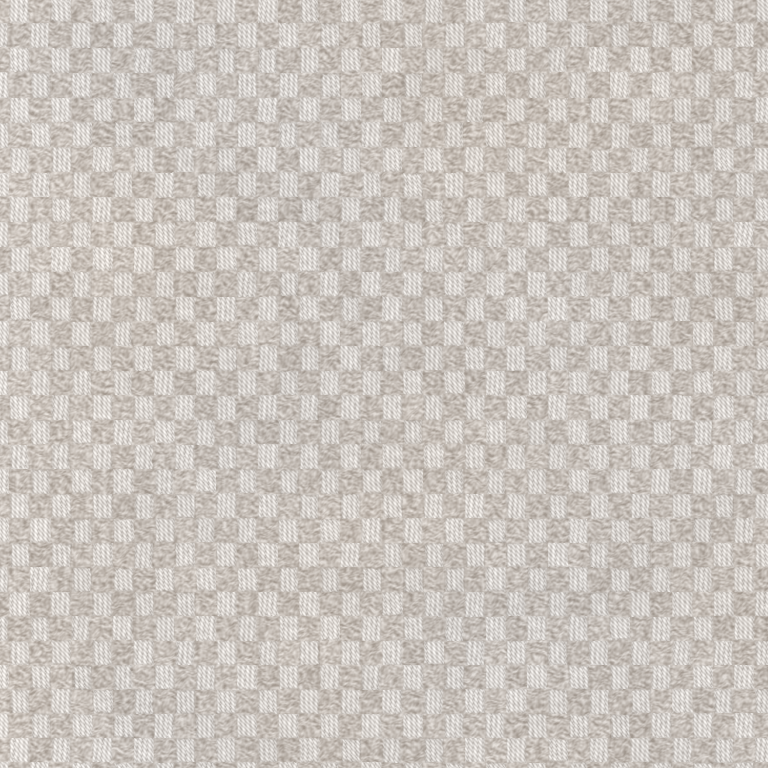
This texture is drawn by a Shadertoy shader. Its source:

```glsl
// Woven basket cloth: pale twisted-yarn blocks checkered with mottled beige weft.
#define CELLS vec2(37.1, 31.13)   // checker cells across and down
#define PHASE vec2(13.45, 10.90)  // cell offset from the upper left corner
#define ROW_BOW 0.016             // rows spread at the top, crowd at the bottom
#define BLOCK vec2(0.435, 0.485)  // half size of a pale block, in cells
#define YARNS 4.2                 // upright yarns per cell
#define TWISTS 5.6                // twist strokes per cell height
#define WOBBLE 0.0013             // unevenness of the weave
#define PALE_GAP vec3(0.740, 0.718, 0.698)
#define PALE_TOP vec3(0.952, 0.938, 0.922)
#define BEIGE_LOW vec3(0.668, 0.632, 0.598)
#define BEIGE_TOP vec3(0.862, 0.838, 0.815)

const float TAU = 6.28318;

vec2 hash2(vec2 p) {
    vec3 q = fract(p.xyx * vec3(0.1031, 0.1030, 0.0973));
    q += dot(q, q.yzx + 33.33);
    return fract((q.xx + q.yz) * q.zy);
}

float cornerSlope(vec2 corner, vec2 offset) {
    float angle = TAU * hash2(corner + 71.0).x;
    return dot(vec2(cos(angle), sin(angle)), offset);
}

// Gradient noise, roughly -0.7 to 0.7
float gradientNoise(vec2 p) {
    vec2 i = floor(p), f = fract(p);
    vec2 w = f * f * f * (f * (f * 6.0 - 15.0) + 10.0);
    vec2 e = vec2(1.0, 0.0);
    float low = mix(cornerSlope(i, f), cornerSlope(i + e, f - e), w.x);
    float high = mix(cornerSlope(i + e.yx, f - e.yx), cornerSlope(i + 1.0, f - 1.0), w.x);
    return mix(low, high, w.y);
}

float wave(float x) {
    return 0.5 + 0.5 * cos(TAU * x);
}

float boxDistance(vec2 p, vec2 halfSize) {
    vec2 d = abs(p) - halfSize;
    return length(max(d, 0.0)) + min(max(d.x, d.y), 0.0);
}

// Upright yarns, each crossed by slanted twist strokes
vec3 paleBlock(vec2 f, vec2 rnd, vec2 g) {
    float across = (f.x + (rnd.x - 0.5) * 0.2 * f.y) * YARNS + rnd.y;
    float yarn = floor(across + 0.5);
    float ridge = wave(across);
    float strand = wave(f.y * TWISTS - 1.2 * (across - yarn) + hash2(vec2(yarn, rnd.x * 91.0)).x);
    float tone = 0.02 + 0.46 * ridge + 0.50 * strand + 0.4 * gradientNoise(g * vec2(5.0, 4.0));
    return mix(PALE_GAP, PALE_TOP, clamp(tone, -0.1, 1.1));
}

// Horizontal weft covered with short, slightly slanted flecks
vec3 beigeWeft(vec2 g, float cellTone) {
    vec2 q = g + vec2(0.0, 0.15 * gradientNoise(g * 1.7));
    float fleck = gradientNoise(vec2(q.x * 2.9, q.y * 6.5 - q.x * 1.5));
    float fine = gradientNoise(vec2(q.x * 6.0, q.y * 9.0 + q.x * 2.0) + 37.0);
    float tone = 0.50 + 0.85 * fleck + 0.65 * fine;
    tone += 0.12 * (wave(q.y * 4.0) - 0.5) + 0.14 * (cellTone - 0.5);
    return mix(BEIGE_LOW, BEIGE_TOP, clamp(tone, -0.15, 1.1));
}

void mainImage(out vec4 fragColor, in vec2 fragCoord) {
    vec2 uv = fragCoord / iResolution.xy;

    // Checker cells, counted downwards
    vec2 bend = vec2(gradientNoise(uv * 8.0), gradientNoise(uv * 8.0 + 19.0));
    vec2 p = uv + WOBBLE * bend;
    float down = 1.0 - p.y;
    down -= ROW_BOW * down * (1.0 - down);
    vec2 g = vec2(p.x, down) * CELLS - PHASE;
    vec2 cell = floor(g);
    vec2 f = fract(g) - 0.5;
    vec2 rnd = hash2(cell + 131.0);
    float isPale = 1.0 - mod(cell.x + cell.y, 2.0);

    // Pale block with ragged edges and uneven size
    vec2 ragged = 0.09 * vec2(gradientNoise(g * 5.0), gradientNoise(g * 5.0 + 53.0));
    float d = boxDistance(f + ragged + 0.05 * (rnd - 0.5), BLOCK + 0.08 * (rnd.yx - 0.5));
    float soft = max(0.075, 0.7 * CELLS.x / iResolution.x);
    float mask = isPale * (1.0 - smoothstep(-soft, soft, d));

    vec3 color = mix(beigeWeft(g, rnd.x), paleBlock(f, rnd, g), mask);

    // Faint broken shade around the pale blocks
    float seam = isPale * exp(-abs(d - 0.02) * 18.0);
    color *= 1.0 - seam * (0.035 + 0.06 * gradientNoise(g * 3.0 + 11.0));

    // Cloth-wide fading: lighter left edge, warm worn patches, block variation
    float patchTone = gradientNoise(uv * vec2(4.0, 11.0) + 7.0);
    float warmth = gradientNoise(uv * 3.0 + 23.0);
    color *= 1.0 + 0.03 * exp(-uv.x * 9.0) + 0.022 * patchTone + 0.025 * (rnd.y - 0.5);
    color += vec3(0.008, 0.0, -0.010) * warmth;

    fragColor = vec4(clamp(color, 0.0, 1.0), 1.0);
}
```
